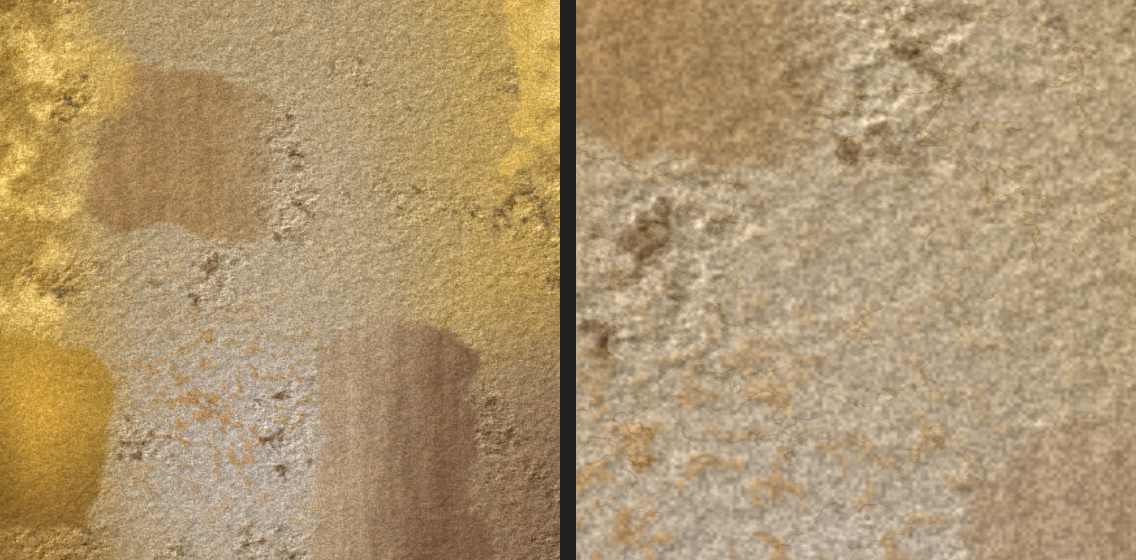
Left: the whole. Right: its middle third, enlarged.
Reproduce this texture procedurally as a WebGL 2 fragment shader.

```glsl
#version 300 es
precision highp float;
// Weathered gold leaf on plaster: tarnished patches, flakes, fine crust and grain.
uniform vec2 u_resolution;
out vec4 fragColor;

float hash(vec2 p) {
    vec3 q = fract(vec3(p.xyx) * 0.1031);
    q += dot(q, q.yzx + 33.33);
    return fract((q.x + q.y) * q.z);
}

float noise(vec2 p) {
    vec2 cell = floor(p), f = fract(p);
    f = f * f * (3.0 - 2.0 * f);
    return mix(mix(hash(cell), hash(cell + vec2(1, 0)), f.x),
               mix(hash(cell + vec2(0, 1)), hash(cell + vec2(1, 1)), f.x), f.y);
}

float fbm(vec2 p) {
    float sum = 0.0, amp = 0.5;
    for (int i = 0; i < 5; i++) {
        sum += amp * noise(p);
        p = mat2(1.6, 1.2, -1.2, 1.6) * p + 17.3;
        amp *= 0.55;
    }
    return sum / 1.055;
}

// Coverage of a rounded slab with a soft border
float slab(vec2 p, vec2 center, vec2 size, float soft) {
    vec2 q = abs(p - center) - size + 0.05;
    float d = length(max(q, 0.0)) + min(max(q.x, q.y), 0.0) - 0.05;
    return 1.0 - smoothstep(-soft, soft, d);
}

// Soft elliptical glow
float glow(vec2 p, vec2 center, vec2 size) {
    vec2 q = (p - center) / size;
    return exp(-dot(q, q));
}

void main() {
    vec2 p = gl_FragCoord.xy / u_resolution;
    vec2 warp = vec2(fbm(p * 7.0 + 3.0), fbm(p * 7.0 + 41.0)) - 0.5;
    vec2 w = p + 0.12 * warp;
    float mottle = fbm(p * 24.0 + 9.0);
    float crust = fbm(p * vec2(75.0, 95.0) + 71.0);
    float streak = fbm(p * vec2(70.0, 7.0) + 23.0);

    // Broad tones: tan ground, gold right side, pale centre, gold left side
    vec3 col = vec3(0.68, 0.585, 0.42);
    col = mix(col, vec3(0.73, 0.605, 0.34), smoothstep(0.55, 0.95, w.x) * smoothstep(0.25, 0.5, w.y));
    col = mix(col, vec3(0.71, 0.64, 0.52), 0.8 * glow(w, vec2(0.50, 0.62), vec2(0.24, 0.36)));
    col = mix(col, vec3(0.73, 0.685, 0.645), 0.95 * glow(w, vec2(0.45, 0.20), vec2(0.22, 0.28)));
    float left = 1.0 - smoothstep(0.04, 0.27, w.x);
    col = mix(col, vec3(0.75, 0.61, 0.31), left);

    // Ochre flecks over the pale plaster
    float stainZone = glow(p, vec2(0.37, 0.27), vec2(0.24, 0.22));
    float fleck = smoothstep(0.52, 0.64, 0.75 * crust + 0.25 * mottle);
    col = mix(col, vec3(0.66, 0.49, 0.28), 0.75 * stainZone * fleck);

    // Tarnished brown patches with vertical brushing
    float upper = slab(w, vec2(0.33, 0.72), vec2(0.15, 0.14), 0.008);
    upper *= 1.0 - 0.65 * smoothstep(0.34, 0.5, w.x);
    col = mix(col, vec3(0.61, 0.465, 0.29) + 0.15 * (streak - 0.5), 0.8 * upper);
    float dusk = smoothstep(0.35, 1.0, w.x - w.y * 0.9) * smoothstep(0.55, 0.8, w.x);
    col = mix(col, vec3(0.48, 0.36, 0.28), 0.8 * dusk);
    float lower = slab(w, vec2(0.71, 0.17), vec2(0.145, 0.24), 0.01);
    vec3 umber = mix(vec3(0.68, 0.57, 0.45), vec3(0.48, 0.355, 0.26), smoothstep(0.62, 0.82, w.x - 0.2 * w.y + 0.05));
    col = mix(col, umber + 0.18 * (streak - 0.5), 0.8 * lower);

    // Burnished gold patches
    float lowGold = slab(w, vec2(0.06, 0.22), vec2(0.125, 0.16), 0.012);
    vec3 burnish = mix(vec3(0.56, 0.40, 0.15), vec3(0.75, 0.57, 0.21), smoothstep(0.06, 0.3, p.y));
    burnish *= 0.85 + 0.25 * glow(p, vec2(0.07, 0.25), vec2(0.09, 0.15));
    col = mix(col, burnish, 0.8 * lowGold);
    float highGold = slab(w, vec2(0.15, 0.85), vec2(0.08, 0.06), 0.02);
    float sideGold = slab(w + vec2(0.0, 0.25 * (w.x - 1.0)), vec2(1.03, 0.88), vec2(0.12, 0.14), 0.007);
    sideGold = max(sideGold, slab(w, vec2(0.94, 0.725), vec2(0.05, 0.02), 0.007));
    col = mix(col, vec3(0.85, 0.70, 0.35), max(0.6 * highGold, 0.85 * sideGold));

    // Bright leaf fragments and dull gaps along the left and right edges
    float leafZone = (1.0 - smoothstep(0.07, 0.19, p.x)) * smoothstep(0.36, 0.48, p.y);
    leafZone = max(leafZone, 0.8 * smoothstep(0.93, 1.0, p.x) * smoothstep(0.45, 0.6, p.y));
    float leaf = 0.6 * mottle + 0.4 * fbm(p * 10.0 + 61.0);
    col = mix(col, vec3(0.58, 0.45, 0.21), 0.65 * leafZone * (1.0 - smoothstep(0.40, 0.49, leaf)));
    col = mix(col, vec3(0.89, 0.77, 0.46), 0.85 * leafZone * smoothstep(0.50, 0.58, leaf));
    col += vec3(0.06, 0.05, 0.02) * glow(p, vec2(0.04, 0.66), vec2(0.1, 0.2));

    // Darkened border and lower corners
    float leftRim = 1.0 - smoothstep(0.0, 0.06, p.x);
    col = mix(col, vec3(0.48, 0.35, 0.13), 0.45 * leftRim * (smoothstep(0.65, 0.9, p.y) + 1.0 - smoothstep(0.1, 0.4, p.y)));
    col = mix(col, vec3(0.54, 0.40, 0.22), 0.6 * (1.0 - smoothstep(0.0, 0.14, p.y)) * (1.0 - smoothstep(0.1, 0.3, p.x)));

    // Scattered ragged chips where the leaf has come away
    float smoothArea = max(max(upper, lower), max(lowGold, sideGold));
    float chipZone = smoothstep(0.53, 0.64, fbm(p * 8.0 + 87.0)) * (1.0 - 0.85 * smoothArea);
    float chip = chipZone * smoothstep(0.55, 0.64, 0.65 * fbm(p * vec2(32.0, 38.0) + 131.0) + 0.35 * crust);
    col = mix(col, vec3(0.42, 0.32, 0.20), 0.7 * chip);

    // Short broken wrinkles, embossed crust and grain
    float ridge = abs(fbm(p * vec2(34.0, 48.0) + 55.0) - 0.5);
    float wrinkle = (1.0 - smoothstep(0.0, 0.035, ridge)) * smoothstep(0.45, 0.6, mottle);
    col -= vec3(0.07, 0.09, 0.12) * wrinkle * (1.0 - 0.8 * smoothArea);
    float relief = crust - fbm((p + vec2(-0.0025, 0.0025)) * vec2(75.0, 95.0) + 71.0);
    col += (0.36 + 0.4 * chipZone) * relief * (1.0 - 0.5 * smoothArea);
    float grain = 0.65 * noise(p * 430.0) + 0.35 * noise(p * vec2(230.0, 270.0) + 7.0) - 0.5;
    col *= 1.0 + 0.36 * grain + 0.12 * (mottle - 0.5);
    fragColor = vec4(clamp(col * 1.01, 0.0, 1.0), 1.0);
}
```
